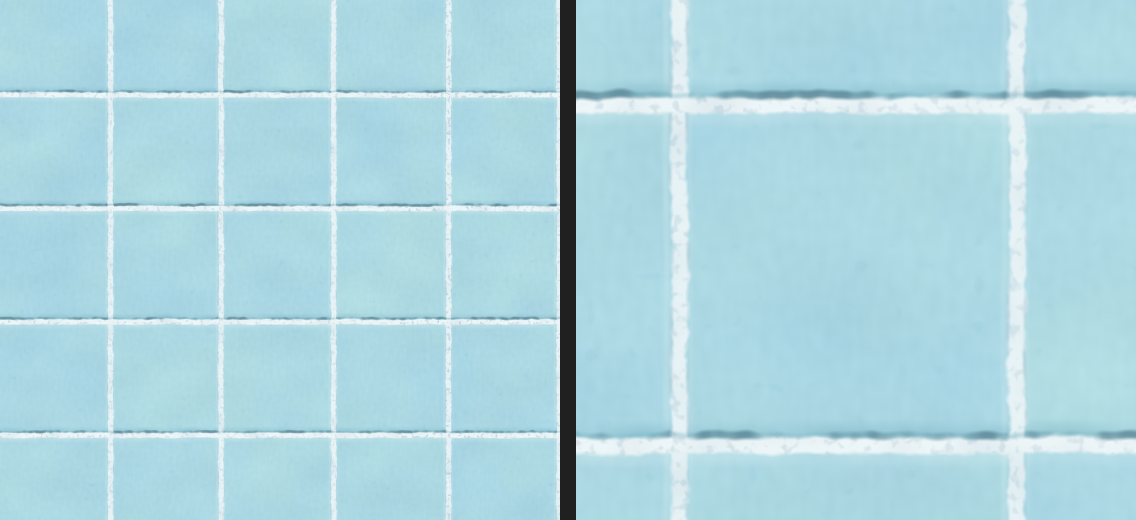
Left: the whole. Right: its middle third, enlarged.
Give the GLSL for this texture, as a WebGL 1 fragment shader.

```glsl
precision highp float;
// Pale aqua glazed wall tiles, about five across and four and a half down.
// Each pixel finds its nearest grout lines; gradient noise roughens the joints,
// clouds the glaze and breaks up the dark crack above every horizontal joint.

uniform vec2 u_resolution;

const vec2 ORIGIN = vec2(0.1947, 0.1517); // first joint crossing, in canvas widths
const vec2 PITCH = vec2(0.2013, 0.2025);  // tile spacing, in canvas widths

const vec3 GLAZE_BLUE = vec3(0.655, 0.832, 0.892);
const vec3 GLAZE_GREEN = vec3(0.700, 0.868, 0.884);
const vec3 GLAZE_PALE = vec3(0.80, 0.91, 0.93);
const vec3 GROUT = vec3(0.925, 0.960, 0.968);
const vec3 GROUT_DIRT = vec3(0.70, 0.79, 0.84);
const vec3 SHADE = vec3(0.46, 0.69, 0.75);
const vec3 CRACK = vec3(0.38, 0.55, 0.61);

float hash(vec2 p) {
  return fract(sin(dot(p, vec2(127.1, 311.7))) * 43758.55);
}

vec2 gradient(vec2 lattice) {
  float angle = 6.2832 * hash(lattice);
  return vec2(cos(angle), sin(angle));
}

// Gradient noise, roughly -0.6 to 0.6
float noise(vec2 p) {
  vec2 i = floor(p), f = fract(p);
  vec2 w = f * f * f * (f * (f * 6.0 - 15.0) + 10.0);
  vec2 e = vec2(1.0, 0.0);
  float low = mix(dot(gradient(i), f), dot(gradient(i + e.xy), f - e.xy), w.x);
  float high = mix(dot(gradient(i + e.yx), f - e.yx),
                   dot(gradient(i + e.xx), f - e.xx), w.x);
  return mix(low, high, w.y);
}

float fbm(vec2 p) {
  float sum = 0.0, gain = 1.0;
  for (int i = 0; i < 4; i++) {
    sum += gain * noise(p);
    p = p * 2.03 + 17.3;
    gain *= 0.5;
  }
  return sum;
}

// Coverage of a band around zero, with an edge of the given softness
float band(float d, float halfWidth, float soft) {
  return 1.0 - smoothstep(halfWidth - soft, halfWidth + soft, abs(d));
}

// Cloudy glaze with a tint per tile, faint brush streaks and fine mottling
vec3 glaze(vec2 p, vec2 id) {
  vec2 q = p + 19.0 * hash(id);
  float tint = 0.38 + 0.55 * fbm(q * 1.4) + 0.35 * (hash(id + 4.7) - 0.5);
  vec3 color = mix(GLAZE_BLUE, GLAZE_GREEN, clamp(tint, 0.0, 1.0));
  color += 0.022 * noise(q * vec2(2.0, 3.5));
  color += 0.010 * noise(q * vec2(38.0, 9.0)) + 0.012 * noise(q * 24.0);
  float pit = smoothstep(0.38, 0.55, noise(q * 17.0));
  return color - pit * vec3(0.022, 0.014, 0.010);
}

// Soft rims: pale at top and sides, shaded along the bottom
vec3 rims(vec3 color, vec2 d, vec2 p) {
  float top = smoothstep(-0.075, -0.030, d.y) * step(d.y, 0.0);
  float right = band(d.x + 0.038, 0.008, 0.009);
  float left = band(d.x - 0.034, 0.004, 0.008);
  float glow = 0.45 * top + 0.40 * right + 0.25 * left;
  color = mix(color, GLAZE_PALE, glow * (0.8 + 0.6 * noise(p * 6.0)));
  float bottom = smoothstep(0.085, 0.025, d.y) * step(0.0, d.y);
  return mix(color, SHADE, 0.42 * bottom * (0.8 + noise(p * vec2(5.0, 2.0))));
}

// White joint colour, dusted with grey more heavily on some lines
vec3 groutColor(vec2 p, float dirt) {
  float speck = smoothstep(0.05, 0.50, noise(p * 31.0) + 0.4 * noise(p * 67.0));
  float stain = smoothstep(-0.15, 0.5, noise(p * 5.0));
  return mix(GROUT, GROUT_DIRT, clamp(speck * (0.25 + dirt) + 0.2 * stain, 0.0, 0.8));
}

void main() {
  vec2 uv = gl_FragCoord.xy / u_resolution.x;
  vec2 p = (uv - ORIGIN) / PITCH;
  float soft = max(0.008, 0.75 / (u_resolution.x * PITCH.x));

  // Nearest joints: columns are slightly uneven, lines wander a little
  vec2 line = floor(p + 0.5);
  vec2 d = p - line;
  d.x -= 0.013 * cos(2.0944 * line.x);
  vec2 id = line + step(vec2(0.0), d);
  d += 0.008 * vec2(noise(vec2(line.x * 7.3, p.y * 3.0)),
                    noise(vec2(p.x * 3.0, line.y * 9.1)));

  vec3 color = rims(glaze(p, id), d, p);

  // Ragged joints
  float rough = 0.009 * noise(p * 13.0) + 0.007 * noise(p * 35.0);
  float upright = band(d.x, 0.024 + rough, soft);
  float level = band(d.y, 0.025 + 0.7 * rough, soft);
  float dirt = 0.55 * hash(vec2(line.x, 2.3));
  color = mix(color, groutColor(p, dirt), max(0.92 * upright, level));

  // Grey hairlines along the sides of the upright joints
  float hair = band(abs(d.x) - 0.025, 0.003, soft) * (1.0 - level);
  float worn = smoothstep(0.0, 0.4, noise(vec2(p.y * 8.0, line.x * 5.7 + sign(d.x))));
  color = mix(color, GROUT_DIRT, 0.65 * hair * worn);

  // Broken dark crack above each level joint, fading where joints cross
  float wear = noise(vec2(p.x * 4.0, line.y * 6.3)) + 0.6 * noise(vec2(p.x * 19.0, line.y * 3.7));
  float strength = smoothstep(-0.55, 0.40, wear) * (1.0 - 0.75 * upright);
  float wander = 0.010 * noise(vec2(p.x * 14.0, line.y * 4.1));
  float crack = band(d.y - 0.029 + wander, 0.006 + 0.006 * strength, soft);
  color = mix(color, mix(SHADE, CRACK, strength), crack * (0.25 + 0.65 * strength));

  gl_FragColor = vec4(clamp(color, 0.0, 1.0), 1.0);
}
```
